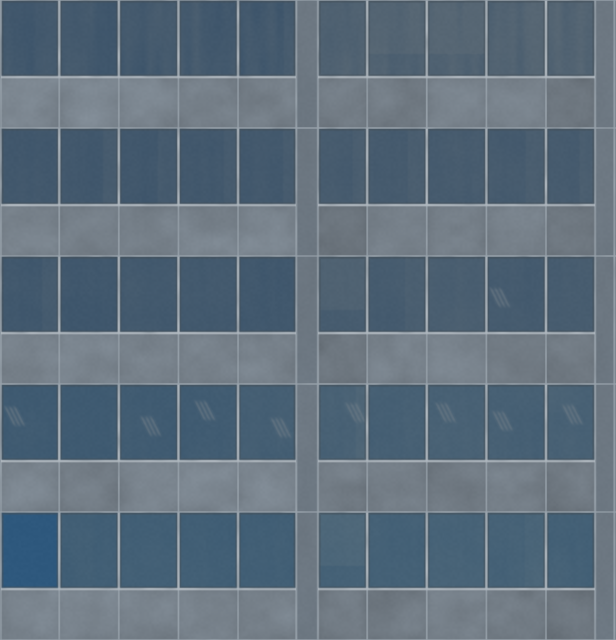
Write a Shadertoy shader that draws this pattern.

```glsl
// Layout, in units of the canvas height
const float WIDTH = 0.961;
const float FLOORS = 5.0;
const float FLOOR_H = 1.0 / FLOORS;
const float SILL = 0.1204;            // window depth below each floor line
const float PITCH = 0.0930;           // mullion spacing
const float PILLAR_MID = 0.479;
// Each bay: start, first inner mullion, end, far side of its pillar
const vec4 LEFT_BAY = vec4(0.0013, 0.0924, 0.4622, 0.4961);
const vec4 RIGHT_BAY = vec4(0.4961, 0.5728, 0.9284, 0.9585);

// Half widths of the lines
const float BAR = 0.0019;
const float SEAM = 0.0011;
const float HAIRLINE = 0.0007;

const vec3 GLASS_DARK = vec3(0.245, 0.335, 0.420);
const vec3 GLASS_HAZE = vec3(0.330, 0.395, 0.450);
const vec3 GLASS_BLUE = vec3(0.180, 0.345, 0.490);
const vec3 LOW_TINT = vec3(0.000, 0.028, 0.035);
const vec3 GASKET = vec3(0.260, 0.305, 0.340);
const vec3 GLINT = vec3(0.440, 0.490, 0.530);
const vec3 SPANDREL = vec3(0.475, 0.515, 0.553);
const vec3 PILLAR = vec3(0.425, 0.467, 0.507);
const vec3 METAL = vec3(0.690, 0.722, 0.750);
const vec3 METAL_DULL = vec3(0.590, 0.630, 0.665);

float hash(vec2 p) {
    return fract(sin(dot(p, vec2(127.1, 311.7))) * 43758.5453);
}

float noise(vec2 p) {
    vec2 i = floor(p), f = fract(p);
    f = f * f * (3.0 - 2.0 * f);
    return mix(mix(hash(i), hash(i + vec2(1, 0)), f.x),
               mix(hash(i + vec2(0, 1)), hash(i + vec2(1, 1)), f.x), f.y);
}

float cloud(vec2 p) {
    return 0.6 * noise(p) + 0.3 * noise(p * 2.1 + 7.0) + 0.1 * noise(p * 4.3 + 3.0);
}

float stroke(float dist, float halfWidth) {
    float px = 1.0 / iResolution.y;
    return 1.0 - smoothstep(max(halfWidth - px, 0.0), halfWidth + px, dist);
}

// Slanted, hatched reflection
float glint(vec2 q) {
    float u = q.x + 0.5 * q.y;
    float body = (1.0 - smoothstep(0.008, 0.013, abs(u)))
               * (1.0 - smoothstep(0.010, 0.019, abs(q.y)));
    return body * (0.7 + 0.3 * cos(u * 900.0));
}

vec3 glass(vec2 p, vec2 q, vec2 ext, vec2 id, float isRight) {
    float row = id.y, pane = mod(id.x, 5.0);
    float seed = hash(id + 3.7);
    float topRow = 1.0 - step(0.5, row);
    float haze = 0.25 * seed + isRight * (0.28 + 0.4 * topRow);
    haze += 0.25 * (cloud(p * vec2(14.0, 18.0)) - 0.5);
    haze += (0.12 + 0.35 * topRow) * (noise(p * vec2(85.0, 7.0)) - 0.5);

    // Partial blinds: a side strip or an upper sheet
    float side = smoothstep(-0.002, 0.002, q.x - ext.x * (0.2 + 0.5 * seed));
    float sheet = smoothstep(-0.002, 0.002, q.y + ext.y * 0.4);
    float blinds = hash(id + 9.1);
    haze += 0.22 * side * step(0.72, blinds) + 0.35 * isRight * sheet * step(blinds, 0.15);

    vec3 col = mix(GLASS_DARK, GLASS_HAZE, clamp(haze, 0.0, 1.1));
    col += LOW_TINT * smoothstep(1.5, 4.0, row);
    float corner = step(3.5, row) * (1.0 - step(0.5, pane)) * (1.0 - isRight);
    col = mix(col, GLASS_BLUE, corner);

    // Glints gather on the fourth floor down, with a few above it
    float chance = row == 3.0 ? 0.75 : (row == 2.0 ? 0.2 * isRight : 0.0);
    vec2 spot = (vec2(hash(id + 1.3), hash(id + 5.9)) - 0.5) * ext * vec2(1.1, 0.7);
    col = mix(col, GLINT, 0.5 * glint(q - spot) * step(hash(id + 2.2), chance));

    vec2 inset = ext - abs(q);
    return mix(col, GASKET, 0.6 * (1.0 - smoothstep(0.002, 0.006, min(inset.x, inset.y))));
}

vec3 spandrel(vec2 p, vec2 q, vec2 ext, vec2 id, float isRight) {
    float pane = mod(id.x, 5.0);
    float outer = isRight * step(1.5, abs(pane - 2.0));
    float shade = 1.0 - 0.03 * isRight - 0.06 * outer + 0.06 * (hash(id + 21.0) - 0.5);
    shade += 0.16 * (cloud(p * vec2(22.0, 26.0)) - 0.5);
    vec2 edge = abs(q) / ext;
    return SPANDREL * (shade - 0.05 * pow(max(edge.x, edge.y), 6.0));
}

void mainImage(out vec4 fragColor, in vec2 fragCoord) {
    vec2 p = fragCoord / iResolution.xy * vec2(WIDTH, 1.0);
    float isRight = step(PILLAR_MID, p.x);
    vec4 bay = mix(LEFT_BAY, RIGHT_BAY, isRight);

    // Cell indices and extents
    float row = floor((1.0 - p.y) * FLOORS);
    float drop = 1.0 - p.y - row * FLOOR_H;
    float pane = clamp(floor((p.x - bay.y) / PITCH) + 1.0, 0.0, 4.0);
    float x0 = pane < 0.5 ? bay.x : bay.y + (pane - 1.0) * PITCH;
    float x1 = pane > 3.5 ? bay.z : bay.y + pane * PITCH;
    float isGlass = step(drop, SILL);
    float y0 = mix(SILL, 0.0, isGlass), y1 = mix(FLOOR_H, SILL, isGlass);
    vec2 q = vec2(p.x - 0.5 * (x0 + x1), 0.5 * (y0 + y1) - drop);
    vec2 ext = 0.5 * vec2(x1 - x0, y1 - y0);
    vec2 id = vec2(pane + 5.0 * isRight, row);
    float inBay = step(bay.x, p.x) * step(p.x, bay.z);

    // Surfaces
    vec3 col = PILLAR * (0.97 + 0.06 * cloud(p * vec2(30.0, 12.0)));
    if (inBay > 0.5)
        col = isGlass > 0.5 ? glass(p, q, ext, id, isRight) : spandrel(p, q, ext, id, isRight);
    col += 0.012 * (noise(p * 260.0) - 0.5);

    // Metal lines with uneven brightness
    float mullion = abs(p.x - bay.y - clamp(round((p.x - bay.y) / PITCH), 0.0, 3.0) * PITCH);
    float jamb = min(min(abs(p.x - bay.x), abs(p.x - bay.z)), abs(p.x - bay.w));
    float header = min(drop, FLOOR_H - drop);
    float wear = 0.72 + 0.28 * noise(p * vec2(60.0, 45.0));
    vec3 upright = mix(METAL_DULL, METAL, isGlass);
    col = mix(col, upright, wear * stroke(mullion, mix(SEAM, BAR, isGlass)));
    col = mix(col, METAL_DULL, wear * stroke(jamb, mix(SEAM, BAR, 0.6)));
    col = mix(col, METAL_DULL, wear * stroke(header, mix(HAIRLINE, SEAM, inBay)));
    col = mix(col, METAL, wear * inBay * stroke(abs(drop - SILL), BAR));
    fragColor = vec4(col, 1.0);
}
```
